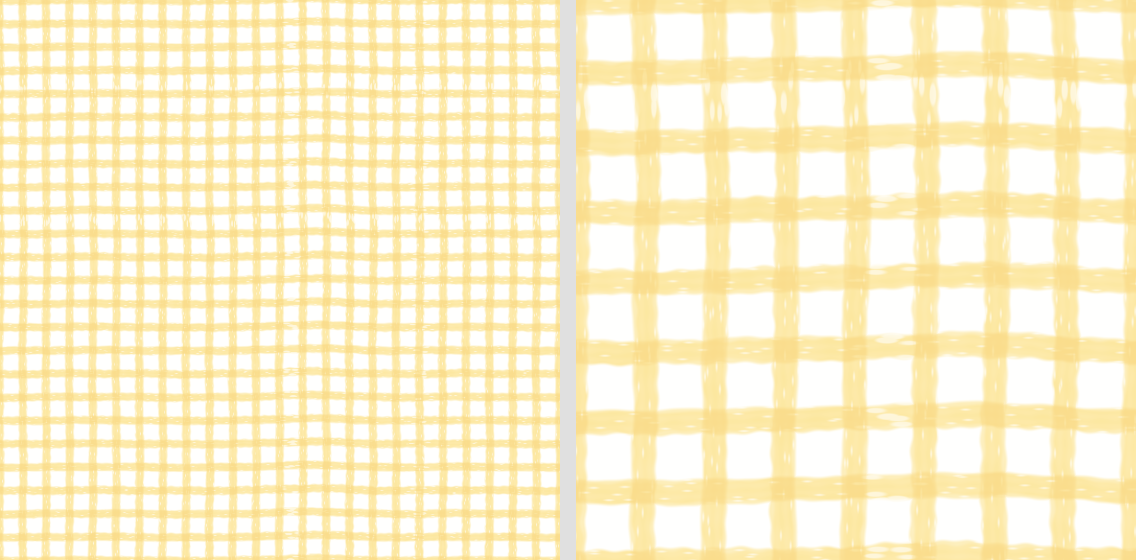
Left, the full canvas; right, a detail of the centre.
A three.js fragment shader for this pattern:

```glsl
// Hand-painted gingham: 24 by 24 translucent yellow brush bands on white.
// Each band is a distance to a swaying centre line with ragged, pale edges;
// wrapped cellular noise, stretched along the stroke, leaves dry bristle gaps.
varying vec2 vUv;

const float TAU = 6.2831853;
const float BANDS = 24.0;

vec2 hash2(vec2 p) {
  vec3 q = fract(p.xyx * vec3(0.1031, 0.1030, 0.0973));
  q += dot(q, q.yzx + 33.33);
  return fract((q.xx + q.yz) * q.zy);
}

// Layered sines with whole frequencies, so that strokes join at the border.
float ripple(float x, float seed) {
  vec2 phase = hash2(vec2(seed, seed + 7.3));
  return 0.45 * sin(TAU * (7.0 * x + phase.x))
       + 0.35 * sin(TAU * (23.0 * x + phase.y))
       + 0.30 * sin(TAU * (59.0 * x + phase.x + phase.y));
}

// Distance to the nearest scattered point, in cells that wrap after "count".
float cellular(vec2 uv, vec2 count, float seed) {
  vec2 p = uv * count;
  vec2 base = floor(p);
  float nearest = 2.0;
  for (int j = -1; j <= 1; j++) {
    for (int i = -1; i <= 1; i++) {
      vec2 cell = base + vec2(float(i), float(j));
      vec2 point = cell + hash2(mod(cell, count) + seed);
      nearest = min(nearest, length(point - p));
    }
  }
  return nearest;
}

// Periodic bump centred on c.
float bump(float x, float c, float sharpness) {
  return exp(sharpness * (cos(TAU * (x - c)) - 1.0));
}

// Paint coverage of the bands; stroke.x runs along them, stroke.y across.
float brush(vec2 stroke, float seed, float lift, float dryAt) {
  float y = stroke.y * BANDS;
  float index = floor(y + 0.5);
  float id = mod(index, BANDS) + seed;
  float soft = 0.02 + 0.7 * fwidth(y);

  // Sway shared by all bands, with a little of each band's own.
  float sway = lift * bump(stroke.x, 0.57, 9.0) - 0.02
             + 0.015 * sin(TAU * (3.0 * stroke.x) + seed)
             + 0.022 * ripple(stroke.x, id);
  float d = y - index - sway;
  float side = d < 0.0 ? 100.0 : 200.0;

  // Pale outer edge around a fuller core.
  float outer = 0.178 + 0.018 * ripple(stroke.x, id + side);
  float inner = 0.140 + 0.030 * ripple(stroke.x, id + side + 50.0);
  float body = 1.0 - smoothstep(-soft, soft, abs(d) - outer);
  float core = 1.0 - smoothstep(-soft, soft, abs(d) - inner);
  float tone = 0.97 + 0.05 * ripple(stroke.x, id + 400.0)
             + 0.03 * sin(d * 45.0 + id);

  // Dry gaps gather where the brush was reloaded.
  float dry = bump(stroke.x, dryAt, 220.0) + bump(stroke.x, dryAt + 0.23, 220.0);
  float reach = mix(0.10, 0.36, min(dry, 1.0));
  float gap = 1.0 - smoothstep(reach - 0.10, reach + 0.12,
                               cellular(stroke, vec2(48.0, 192.0), seed));
  return body * mix(0.76, 1.0, core) * tone * (1.0 - 0.6 * gap);
}

void main() {
  float across = brush(vUv, 11.0, 0.09, 0.52);
  float upright = brush(vUv.yx, 61.0, 0.03, 0.61);

  // One layer of paint gives light yellow, two give a warmer one.
  vec3 color = mix(vec3(1.0, 1.0, 0.995), vec3(0.99, 0.91, 0.64),
                   max(across, upright));
  color = mix(color, vec3(0.98, 0.865, 0.55), min(across * upright, 1.0));
  gl_FragColor = vec4(color, 1.0);
}
```
